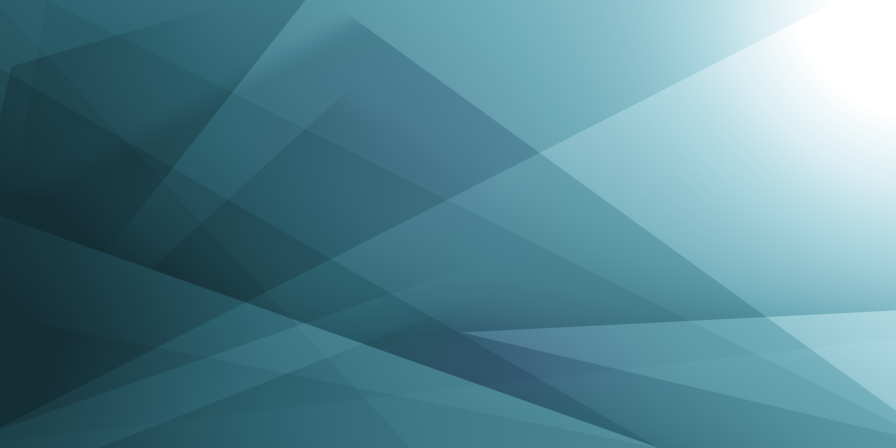
This background is drawn by a Shadertoy shader. Its source:

```glsl
// Overlapping translucent teal facets rising from deep shadow to a white corner glow.

// Tonal scale from deep teal to white; a tone of 0..7 picks a position along it.
const vec3 TONES[8] = vec3[8](
    vec3(0.08, 0.18, 0.21), vec3(0.12, 0.27, 0.31),
    vec3(0.17, 0.38, 0.43), vec3(0.28, 0.51, 0.57),
    vec3(0.43, 0.67, 0.72), vec3(0.64, 0.82, 0.86),
    vec3(0.85, 0.93, 0.95), vec3(1.0));

vec3 toneColor(float tone) {
    vec3 color = TONES[0];
    for (int i = 1; i < 8; i++)
        color = mix(color, TONES[i], clamp(tone - float(i - 1), 0.0, 1.0));
    return color;
}

// Signed distance to the line a-b, positive on the left when facing b.
float side(vec2 p, vec2 a, vec2 b) {
    vec2 dir = normalize(b - a);
    return dot(p - a, vec2(-dir.y, dir.x));
}

// Smooth-edged half plane.
float cover(float d) {
    float blur = 0.8 / iResolution.y;
    return smoothstep(-blur, blur, d);
}

// Half plane with a crisp edge whose strength decays inwards.
float sheet(float d, float reach) {
    return cover(d) * exp(-max(d, 0.0) / reach);
}

// Elliptical soft spot.
float spot(vec2 p, vec2 center, vec2 radius) {
    vec2 q = (p - center) / radius;
    return exp(-dot(q, q));
}

// Base gradient, corner glow and lower left shadow.
float baseTone(vec2 p) {
    float tone = 1.4 + 1.5 * p.x + p.y;
    tone += 2.1 * spot(p, vec2(2.0, 0.95), vec2(0.375));
    return tone - 1.3 * spot(p, vec2(0.0, 0.22), vec2(0.55, 0.4));
}

// Large planes: the diagonal light sheet and the two peaks.
float peakTone(vec2 p, float aboveRidge) {
    float light = side(p, vec2(1.875, 1.0), vec2(0.417, 0.258));
    float outerRight = side(p, vec2(2.0, 0.083), vec2(0.776, 0.969));
    float outerLeft = side(p, vec2(0.776, 0.969), vec2(0.52, 0.83));
    float innerRight = side(p, vec2(1.04, 0.66), vec2(0.789, 0.81));
    float innerLeft = side(p, vec2(0.789, 0.81), vec2(0.339, 0.401));

    float tone = 0.5 * sheet(light, 0.6);
    tone -= 0.6 * sheet(outerRight, 0.9) * smoothstep(-0.02, 0.06, outerLeft);
    tone -= 0.3 * sheet(innerLeft, 0.35) * smoothstep(-0.01, 0.1, innerRight)
          * cover(aboveRidge);
    return tone;
}

// Dark panels of the upper left.
float panelTone(vec2 p) {
    float slope = side(p, vec2(0.253, 0.458), vec2(0.682, 1.0));
    float panelTop = side(p, vec2(0.534, 1.0), vec2(0.026, 0.852));
    float panelLeft = side(p, vec2(0.026, 0.852), vec2(0.0, 0.74));
    float steep = side(p, vec2(0.02, 0.518), vec2(0.104, 1.0));
    float shallow = side(p, vec2(0.677, 0.714), vec2(0.104, 1.0));
    float crossing = side(p, vec2(0.35, 0.61), vec2(0.0, 0.987));

    float tone = -0.7 * sheet(slope, 1.0) * smoothstep(0.36, 0.75, p.y);
    tone -= 0.5 * sheet(min(panelTop, panelLeft), 0.3)
          * (1.0 - smoothstep(0.1, 0.55, p.x));
    tone += 0.12 * sheet(steep, 0.3) * smoothstep(0.45, 0.7, p.y);
    tone -= 0.2 * sheet(shallow, 0.15);
    tone -= 0.15 * sheet(crossing, 0.2);
    return tone;
}

// Crossing blades along the bottom.
float bladeTone(vec2 p, float aboveRidge) {
    float fold = side(p, vec2(1.471, 0.0), vec2(0.964, 0.292));
    float bandTop = side(p, vec2(1.17, 0.448), vec2(0.0, 0.042));
    float bandBottom = side(p, vec2(0.22, 0.0), vec2(1.17, 0.375));
    float lowFold = side(p, vec2(1.471, 0.0), vec2(0.18, 0.258));
    float floorEdge = side(p, vec2(0.91, 0.12), vec2(0.0, 0.016));
    float wedgeTop = side(p, vec2(2.0, 0.307), vec2(1.03, 0.258));
    float wedgeBottom = side(p, vec2(1.03, 0.258), vec2(2.0, 0.029));

    float tone = -0.8 * sheet(aboveRidge, 0.15);
    tone -= 0.35 * sheet(fold, 0.12) * cover(aboveRidge);
    tone += 0.4 * cover(min(bandTop, bandBottom)) * (1.0 - smoothstep(0.5, 1.2, p.x));
    tone -= 0.2 * sheet(lowFold, 0.1);
    tone += 0.1 * sheet(floorEdge, 0.1);

    float wedge = cover(min(wedgeTop, wedgeBottom));
    float shade = 0.58 * exp(-abs(wedgeTop) / 0.12) * smoothstep(0.5, 1.1, p.x);
    return tone + mix(-shade * cover(aboveRidge), 0.25, wedge);
}

void mainImage(out vec4 fragColor, in vec2 fragCoord) {
    vec2 p = fragCoord / iResolution.xy * vec2(2.0, 1.0);
    float aboveRidge = side(p, vec2(0.0, 0.518), vec2(1.471, 0.0));

    float tone = baseTone(p) + peakTone(p, aboveRidge)
               + panelTone(p) + bladeTone(p, aboveRidge);
    vec3 color = toneColor(tone);

    // Faint violet cast in the shaded middle.
    float violet = spot(p, vec2(1.13, 0.18), vec2(0.22, 0.12)) * cover(aboveRidge)
                 + 0.5 * spot(p, vec2(0.9, 0.68), vec2(0.3, 0.2));
    color += violet * vec3(0.03, -0.03, 0.01);
    fragColor = vec4(clamp(color, 0.0, 1.0), 1.0);
}
```
